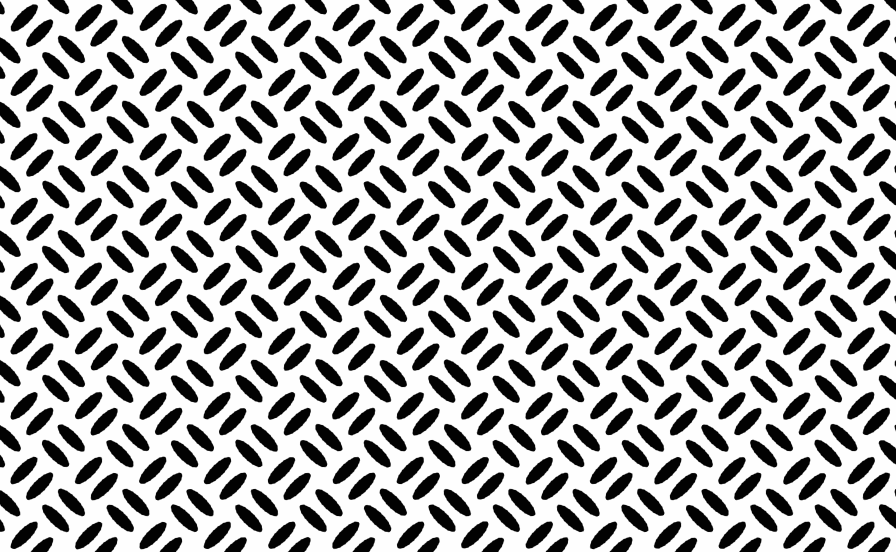
This pattern is drawn by a Shadertoy shader. Its source:

```glsl
// Tread-plate pattern: pairs of slanted black ellipses on white, alternating
// between two diagonals on a checkerboard. Two interleaved square lattices are
// folded to one pair each, and layered sines roughen the rim of every mark.

#define REPEATS vec2(13.92, 8.53)       // repeats across and down
#define PHASE vec2(0.497, 0.393)        // centre of a rising pair, from the top left
#define MARK_RADII vec2(0.281, 0.0955)  // half length and half width, in repeats
#define PAIR_OFFSET 0.172               // mark centre to pair centre
#define JITTER 0.005                    // drift of each mark
#define ROUGHNESS 0.0035                // depth of the ragged rim
#define EDGE_PIXELS 0.75                // half width of the smoothed edge
#define INK vec3(0.008)
#define PAPER vec3(0.996)

vec2 hash22(vec2 p) {
    vec3 h = fract(p.xyx * vec3(0.1031, 0.1030, 0.0973));
    h += dot(h, h.yzx + 33.33);
    return fract((h.xx + h.yz) * h.zy);
}

// Approximate signed distance to an ellipse, finite at its centre
float ellipseDistance(vec2 p, vec2 radii) {
    float k0 = length(p / radii);
    float k1 = length(p / (radii * radii));
    return (k0 - 1.0) * (k0 + 1e-4) / (k1 + 1e-3);
}

float raggedRim(float along, float seed) {
    return 0.6 * sin(along * 67.0 + seed) + 0.4 * sin(along * 131.0 + seed * 2.3);
}

// Two parallel marks per repeat; slant is +1 for rising, -1 for falling
float pairDistance(vec2 p, float slant) {
    vec2 cell = floor(p);
    vec2 q = fract(p) - 0.5;
    vec2 local = vec2(q.x - slant * q.y, q.x + slant * q.y) * sqrt(0.5);

    // Fold onto the nearer mark of the pair
    float side = local.y < 0.0 ? -1.0 : 1.0;
    local.y -= side * PAIR_OFFSET;

    vec2 rnd = hash22(cell + vec2(17.0 * side + 40.0, 29.0 * slant + 60.0));
    local += (rnd - 0.5) * 2.0 * JITTER;
    float seed = 6.2832 * rnd.x + (local.y < 0.0 ? 2.0 : 0.0);
    return ellipseDistance(local, MARK_RADII) + ROUGHNESS * raggedRim(local.x, seed);
}

void mainImage(out vec4 fragColor, in vec2 fragCoord) {
    // Repeat coordinates, with y running down from the top
    vec2 uv = fragCoord / iResolution.xy;
    vec2 p = vec2(uv.x, 1.0 - uv.y) * REPEATS - PHASE;

    // Rising pairs, and falling pairs half a repeat away
    float rising = pairDistance(p + 0.5, 1.0);
    float falling = pairDistance(p + vec2(0.01, 0.005), -1.0);

    float edge = EDGE_PIXELS * REPEATS.y / iResolution.y;
    float paperCover = smoothstep(-edge, edge, min(rising, falling));
    fragColor = vec4(mix(INK, PAPER, paperCover), 1.0);
}
```
